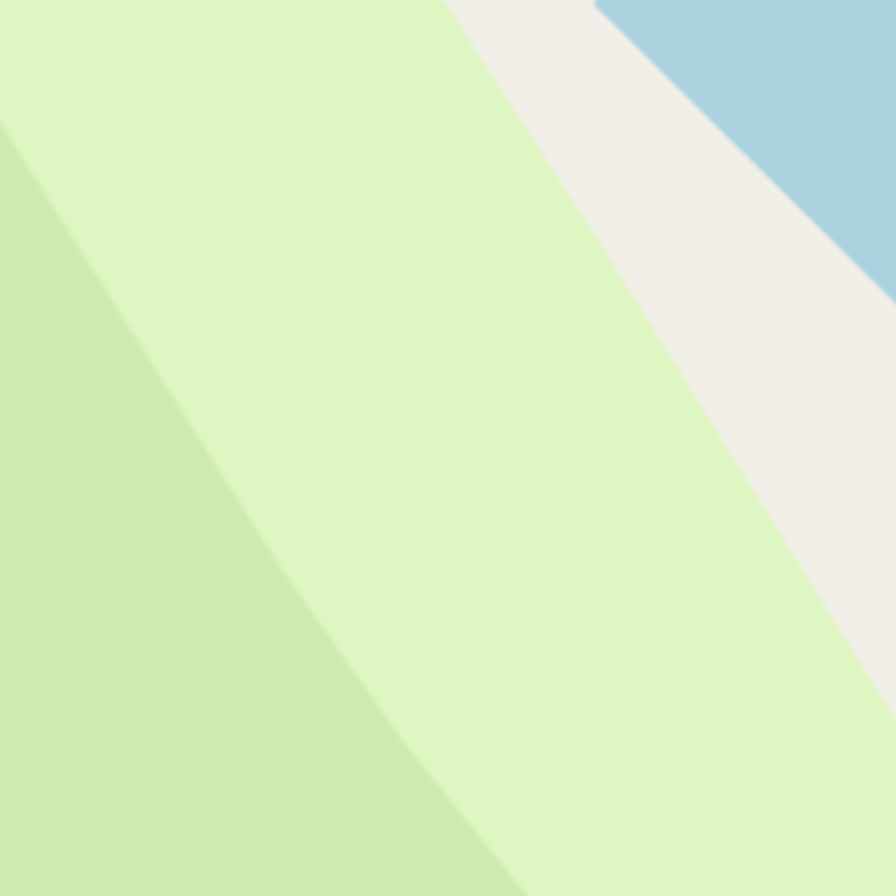
Write a WebGL 2 fragment shader that draws this texture map.

```glsl
#version 300 es
precision highp float;

uniform vec2 u_resolution;
out vec4 fragColor;

// Signed distance to the line through a; positive on its right.
// slope is the sideways run per unit of depth.
float rightOf(vec2 p, vec2 a, float slope) {
    return (p.x - a.x - slope * (p.y - a.y)) / sqrt(1.0 + slope * slope);
}

float softStep(float d) {
    float w = max(0.0045, 0.7 / u_resolution.y);
    return smoothstep(-w, w, d);
}

void main() {
    // x runs right, y is the depth below the top edge
    vec2 p = gl_FragCoord.xy / u_resolution;
    p.y = 1.0 - p.y;

    vec3 grass = vec3(0.804, 0.922, 0.690);
    vec3 meadow = vec3(0.869, 0.963, 0.755);
    vec3 sand = vec3(0.949, 0.937, 0.910);
    vec3 water = vec3(0.667, 0.827, 0.875);

    // Meadow band, with a gently bending lower border
    float meadowDist = rightOf(p, vec2(0.0, 0.1367), 0.63);
    meadowDist = min(meadowDist, rightOf(p, vec2(0.3255, 0.651), 0.704));
    meadowDist = min(meadowDist, rightOf(p, vec2(0.4492, 0.8268), 0.805));

    // Sand strip, bending slightly at its upper part
    float sandDist = max(rightOf(p, vec2(0.495, 0.0), 0.644),
                         rightOf(p, vec2(0.667, 0.267), 0.62));

    // Water corner, cut short by a vertical bank
    float waterDist = min(rightOf(p, vec2(0.665, 0.0075), 1.01), p.x - 0.664);

    vec3 color = mix(grass, meadow, softStep(meadowDist));
    color = mix(color, sand, softStep(sandDist));
    color = mix(color, water, softStep(waterDist));
    fragColor = vec4(color, 1.0);
}
```
